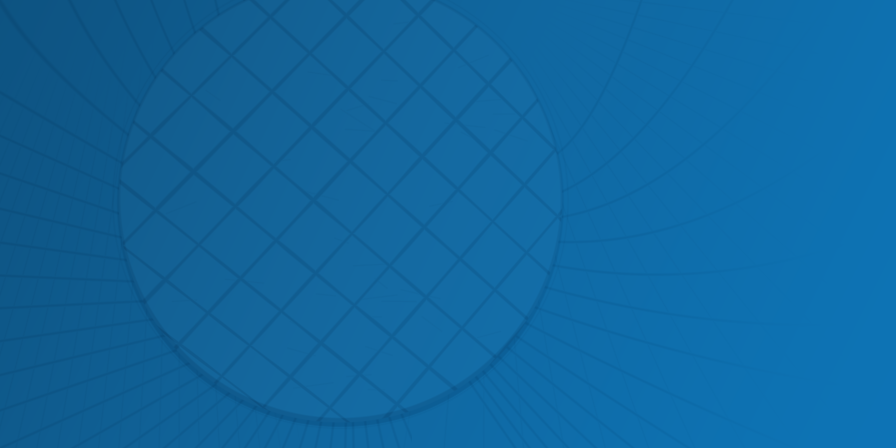
Reproduce this background procedurally as a WebGL 1 fragment shader.

```glsl
precision highp float;

uniform vec2 u_resolution;

#define DISC_CENTER vec2(0.760, 0.552)
#define DISC_RADIUS 0.495
#define WEB_CENTER vec2(0.78, 0.35)
#define SPOKE_DENSITY 10.7
#define ARC_COUNT 15
#define LATTICE_WIDTH 0.0040
#define SCRATCH_COUNT 36
#define DARK_BLUE vec3(0.052, 0.325, 0.507)
#define MID_BLUE vec3(0.065, 0.400, 0.618)
#define BRIGHT_BLUE vec3(0.050, 0.453, 0.710)
#define LINE_SHADE vec3(0.020, 0.060, 0.075)

float hash(float n) {
  return fract(sin(n * 12.9898) * 43758.547);
}

float noise(vec2 p) {
  vec2 i = floor(p);
  vec2 f = fract(p);
  f = f * f * (3.0 - 2.0 * f);
  float n = i.x + i.y * 57.0;
  return mix(mix(hash(n), hash(n + 1.0), f.x),
             mix(hash(n + 57.0), hash(n + 58.0), f.x), f.y);
}

// Coverage of a stroke at distance d with the given half width
float stroke(float d, float halfWidth) {
  float soft = 0.8 / u_resolution.y + 0.0008;
  return 1.0 - smoothstep(halfWidth - soft, halfWidth + soft, abs(d));
}

// Lines at every whole value of k, a given distance apart
float repeatedLines(float k, float spacing, float halfWidth) {
  return stroke((fract(k + 0.5) - 0.5) * spacing, halfWidth);
}

float segmentDistance(vec2 p, vec2 a, vec2 b) {
  vec2 ab = b - a;
  float t = clamp(dot(p - a, ab) / dot(ab, ab), 0.0, 1.0);
  return length(p - a - ab * t);
}

// Two crossing families whose slopes change gently from line to line
float lattice(vec2 p) {
  float x = p.x - 0.755;
  float down = 1.0 - p.y;
  float falling = (down - 0.495 - 0.86 * x) / (0.159 - 0.03 * x);
  float rising = (down - 0.388 + 1.07 * x) / (0.167 - 0.025 * x);
  float low = max(falling, 0.0);
  falling += 0.015 * low * low * low;
  float wear = LATTICE_WIDTH * (0.65 + 0.6 * noise(p * 14.0));
  return max(repeatedLines(falling, 0.120, wear),
             repeatedLines(rising, 0.113, wear));
}

// Spokes left of the disc, bending only near the top
float spokes(vec2 p) {
  vec2 d = p - WEB_CENTER;
  float r = length(d);
  float bend = 0.3 * smoothstep(0.45, 0.8, d.y / max(r, 0.001));
  float angle = atan(d.y, abs(d.x)) - bend * (r - DISC_RADIUS);
  return repeatedLines(SPOKE_DENSITY * angle + 0.52, r / SPOKE_DENSITY, 0.0026);
}

// Parabolas right of the disc, steep above and flatter below
float arcs(vec2 p) {
  float x = p.x - 1.25;
  float down = 1.0 - p.y;
  float mask = 0.0;
  for (int i = 0; i < ARC_COUNT; i++) {
    float j = float(i);
    float first = max(1.0 - j, 0.0);
    float start = 0.375 + 0.055 * j - 0.037 * first;
    float slope = 0.5 - 1.35 * exp(-0.35 * j) + 0.12 * max(j - 6.0, 0.0);
    float curve = 1.73 * exp(0.5 - 0.5 * j) + 2.7 * first;
    float height = down - start - x * (slope - curve * x);
    float tangent = slope - 2.0 * curve * x;
    mask = max(mask, stroke(height / sqrt(1.0 + tangent * tangent), 0.0026));
  }
  return mask;
}

// Fine straight lines spreading from a point above each side
float fan(vec2 p) {
  float right = step(DISC_CENTER.x, p.x);
  vec2 d = p - mix(vec2(0.40, 1.60), vec2(1.08, 1.04), right);
  float r = length(d);
  float stepAngle = mix(0.028, 0.085, right);
  float seam = smoothstep(0.0, 0.25, abs(p.x - DISC_CENTER.x));
  float fade = mix(smoothstep(0.95, 0.55, p.y), smoothstep(0.12, 0.4, r), right);
  return repeatedLines(atan(d.x, -d.y) / stepAngle, r * stepAngle, 0.0013) * seam * fade;
}

// Short scattered marks in the disc
float scratches(vec2 p) {
  float mask = 0.0;
  for (int i = 0; i < SCRATCH_COUNT; i++) {
    float n = float(i) + 1.0;
    float turn = 6.28319 * hash(n * 1.7);
    float reach = 0.44 * sqrt(hash(n * 2.3));
    vec2 a = DISC_CENTER + reach * vec2(cos(turn), sin(turn));
    float tilt = mix(-0.9, 0.4, hash(n * 3.1));
    vec2 b = a + mix(0.03, 0.09, hash(n * 4.9)) * vec2(cos(tilt), sin(tilt));
    mask = max(mask, stroke(segmentDistance(p, a, b), 0.0011));
  }
  return mask;
}

void main() {
  vec2 p = gl_FragCoord.xy / u_resolution.y;
  vec2 uv = gl_FragCoord.xy / u_resolution;
  // Diagonal gradient, brightest at the lower right
  float t = 0.80 * uv.x + 0.20 * (1.0 - uv.y);
  vec3 color = mix(DARK_BLUE, MID_BLUE, smoothstep(-0.05, 0.52, t));
  color = mix(color, BRIGHT_BLUE, smoothstep(0.36, 1.02, t));
  // Mesh outside, fading to the right
  vec2 fromCenter = p - DISC_CENTER;
  float edge = length(fromCenter) - DISC_RADIUS;
  float inside = smoothstep(0.002, -0.002, edge);
  float lower = smoothstep(0.2, -1.0, fromCenter.y / DISC_RADIUS);
  float web = mix(spokes(p), arcs(p), step(0.92, p.x));
  float mesh = max(0.45 * web, 0.26 * fan(p));
  color -= LINE_SHADE * mesh * smoothstep(1.92, 1.35, p.x) * (1.0 - inside);
  // Pale disc with its lattice and marks
  color += vec3(0.014, 0.012, 0.010) * inside;
  color -= LINE_SHADE * max(0.65 * lattice(p), 0.25 * scratches(p)) * inside;
  // Rim, heavier below, with a faint outer line
  float rim = stroke(edge, mix(0.003, 0.010, lower)) * mix(0.45, 0.75, lower);
  color -= LINE_SHADE * max(rim, 0.25 * stroke(edge - 0.013, 0.0015));
  gl_FragColor = vec4(color, 1.0);
}
```
